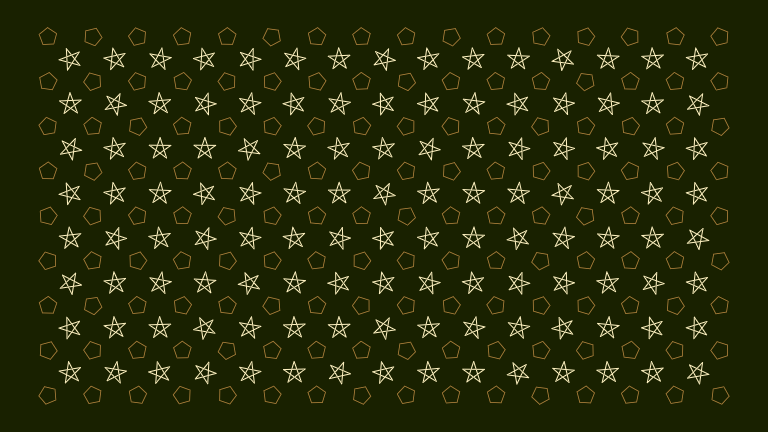
This pattern is drawn by a Shadertoy shader. Its source:

```glsl
const float TAU = 6.2831853;
const float SPACING = 0.1037;

const vec3 BACKGROUND = vec3(0.098, 0.129, 0.0);
const vec3 OCHRE = vec3(0.72, 0.53, 0.25);
const vec3 CREAM = vec3(1.0, 0.95, 0.76);

float segmentDistance(vec2 p, vec2 a, vec2 b) {
    vec2 pa = p - a, ba = b - a;
    return length(pa - ba * clamp(dot(pa, ba) / dot(ba, ba), 0.0, 1.0));
}

vec2 vertexAt(float k, float radius, float tilt) {
    float angle = TAU * (k / 5.0 + 0.25) + tilt;
    return radius * vec2(cos(angle), sin(angle));
}

// Joins every vertex to the one "stride" further: 1 = pentagon, 2 = star
float fivePointDistance(vec2 p, float radius, float tilt, float stride) {
    float d = 1e3;
    for (float k = 0.0; k < 5.0; k++) {
        vec2 a = vertexAt(k, radius, tilt);
        vec2 b = vertexAt(k + stride, radius, tilt);
        d = min(d, segmentDistance(p, a, b));
    }
    return d;
}

// Layered sines give each repeat its own small turn
float tiltOf(vec2 cell, float seed) {
    float slow = sin(dot(cell, vec2(2.37, 4.13)) + seed);
    float fast = sin(dot(cell, vec2(5.71, 1.89)) + seed * 2.3);
    return 0.3 * slow + 0.2 * fast;
}

// Distance to a centred grid holding "count" columns and rows
float gridDistance(vec2 p, vec2 count, float radius, float stride, float seed) {
    vec2 cell = clamp(floor(p / SPACING + 0.5 * count), vec2(0.0), count - 1.0);
    vec2 center = (cell - 0.5 * (count - 1.0)) * SPACING;
    return fivePointDistance(p - center, radius, tiltOf(cell, seed), stride);
}

// Share of a pixel-wide box covered by a line, exact for thin lines too
float lineCoverage(float d, float width, float pixel) {
    float far = min(d + 0.5 * pixel, 0.5 * width);
    float near = max(d - 0.5 * pixel, -0.5 * width);
    return max(far - near, 0.0) / pixel;
}

void mainImage(out vec4 fragColor, in vec2 fragCoord) {
    float pixel = 1.0 / iResolution.y;
    vec2 p = (fragCoord - 0.5 * iResolution.xy) * pixel;

    // Pentagons, with stars in the gaps between them
    float pentagons = gridDistance(p, vec2(16.0, 9.0), 0.0213, 1.0, 0.7);
    float stars = gridDistance(p, vec2(15.0, 8.0), 0.0262, 2.0, 3.1);

    vec3 color = mix(BACKGROUND, OCHRE, lineCoverage(pentagons, 0.0018, pixel));
    color = mix(color, CREAM, lineCoverage(stars, 0.0024, pixel));
    fragColor = vec4(color, 1.0);
}
```
